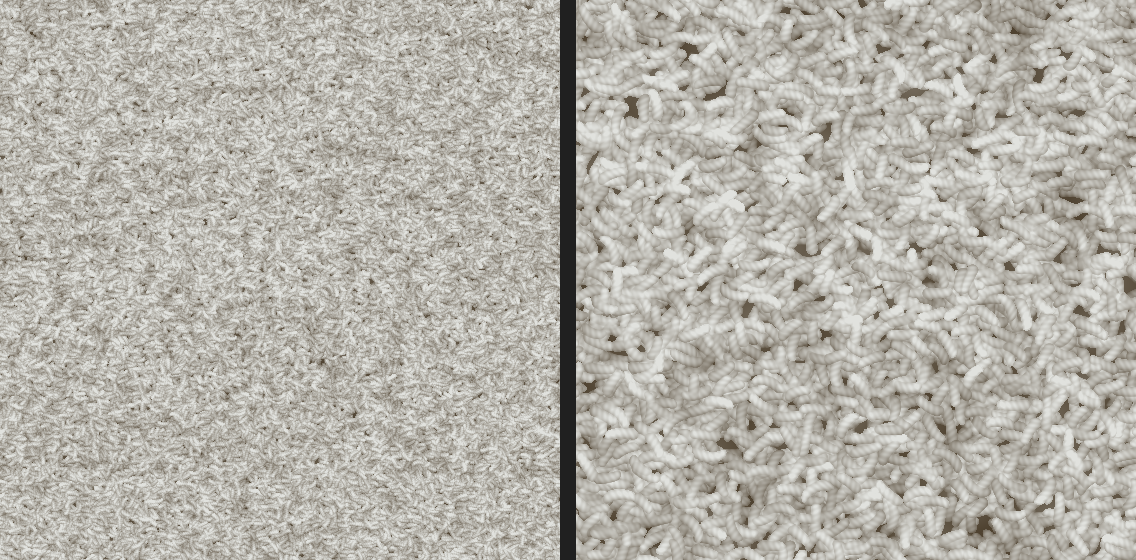
Left, the full canvas; right, a detail of the centre.
A WebGL 2 fragment shader for this texture:

```glsl
#version 300 es
precision highp float;
// Shaggy pale carpet: short curved yarn strands piled over dark crevices.

uniform vec2 u_resolution;
out vec4 fragColor;

#define CELLS 85.0          // strand cells across the canvas
#define STRANDS 4           // strands per cell
#define HALF_LENGTH 0.62    // longest straight half of a strand, in cells
#define RADIUS 0.26         // strand thickness, in cells
#define BASE_TONE 0.81      // mean brightness along the colour ramp
#define TONE_SPREAD 0.24    // brightness difference between strands
#define DEPTH_SHADE 0.34    // darkening of buried strands
#define ROUND_SHADE 0.26    // darkening toward strand edges
#define CLUMP_SHADE 0.30    // brightness of tuft clumps
#define GAP_TONE 0.12       // tone of the crevices
#define SHADOW_COLOR vec3(0.31, 0.26, 0.19)
#define LIGHT_COLOR vec3(0.83, 0.83, 0.81)

vec4 hash4(vec2 p) {
    vec4 q = fract(p.xyxy * vec4(0.1031, 0.1030, 0.0973, 0.1099));
    q += dot(q, q.wzxy + 33.33);
    return fract((q.xxyz + q.yzzw) * q.zywx);
}

// Distance to the nearest scattered point
float cellular(vec2 p) {
    vec2 cell = floor(p);
    float nearest = 2.0;
    for (int y = -1; y <= 1; y++)
    for (int x = -1; x <= 1; x++) {
        vec2 c = cell + vec2(x, y);
        nearest = min(nearest, length(c + hash4(c + 71.0).xy - p));
    }
    return nearest;
}

// Broad uneven wear, stretched sideways
float patches(vec2 uv) {
    float a = sin(uv.x * 5.0 + 2.0 * sin(uv.y * 7.0) + 1.0);
    float b = sin(uv.y * 17.0 + 1.5 * sin(uv.x * 6.0 + 2.0));
    float c = sin(uv.x * 13.0 - uv.y * 29.0 + 2.0 * sin(uv.x * 9.0));
    return (a + b + c) / 3.0;
}

// Adds one strand: x is weighted tone, y is weight
vec2 strand(vec2 p, vec2 id, float blur) {
    vec4 place = hash4(id);
    vec4 look = hash4(id + 211.7);
    float angle = 6.2832 * place.z;
    angle -= 0.22 * sin(2.0 * angle);
    vec2 along = vec2(cos(angle), sin(angle));
    vec2 side = vec2(-along.y, along.x);
    vec2 q = vec2(dot(p - place.xy, along), dot(p - place.xy, side));

    // Bent capsule that tapers toward its tip
    float halfLength = HALF_LENGTH * mix(0.6, 1.0, look.x);
    q.y += (look.y - 0.5) * 0.9 * (q.x * q.x - 0.12);
    float t = clamp(q.x / halfLength, -1.0, 1.0);
    float radius = RADIUS * mix(1.0, 0.8, 0.5 + 0.5 * t);
    float d = length(vec2(q.x - t * halfLength, q.y));
    float cover = 1.0 - smoothstep(radius - blur, radius + blur, d);

    // Rounded body, lit from above, with a twisted ply
    float dome = 1.0 - min(d * d / (radius * radius), 1.0);
    float height = place.w + 0.08 * t;
    float tone = BASE_TONE
        + TONE_SPREAD * (look.z - 0.5)
        + DEPTH_SHADE * (height - 0.72)
        + ROUND_SHADE * (dome - 0.62)
        + 0.07 * t
        + 0.10 * side.y * q.y / radius
        + 0.05 * sin(20.0 * q.x + 10.0 * q.y + 6.2832 * look.w);
    float weight = cover * exp(18.0 * (height + 0.08 * dome));
    return vec2(tone, 1.0) * weight;
}

void main() {
    vec2 uv = gl_FragCoord.xy / u_resolution.y;
    vec2 p = uv * CELLS;
    float blur = max(0.75 * CELLS / u_resolution.y, 0.04);

    // Pile the strands, the highest one dominating
    vec2 cell = floor(p);
    vec2 sum = vec2(GAP_TONE, 1.0) * 0.4;
    for (int y = -1; y <= 1; y++)
    for (int x = -1; x <= 1; x++) {
        vec2 c = cell + vec2(x, y);
        for (int i = 0; i < STRANDS; i++)
            sum += strand(p - c, c + float(i) * vec2(137.0, 59.0), blur);
    }
    float tone = sum.x / sum.y;

    // Tuft clumps and broad patches
    float clump = 0.46 - cellular(uv * vec2(27.0, 37.0));
    tone += CLUMP_SHADE * clump + 0.035 * patches(uv);

    vec3 color = mix(SHADOW_COLOR, LIGHT_COLOR, clamp(tone, 0.0, 1.1));
    fragColor = vec4(color, 1.0);
}
```
